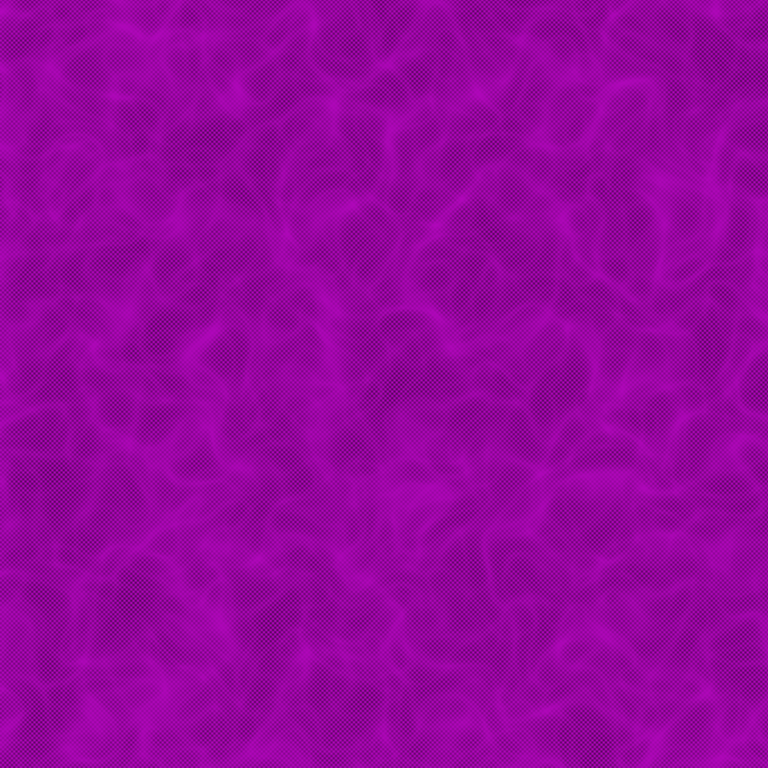
A WebGL 2 fragment shader for this texture:

```glsl
#version 300 es
precision highp float;
// Thin glowing veins on violet, overlaid by a fine screen of dark dots.
// Each vein layer is a narrow glow along the zero lines of gradient noise;
// the dots deepen with the darkness between the veins and vanish on them.

#define VEIN_SCALE 7.0      // coarsest noise cells across the canvas
#define LAYERS 4
#define LACUNARITY 1.5
#define PERSISTENCE 0.76
#define VEIN_WIDTH 0.11     // noise height at which the glow has faded
#define CREASE_SOFTNESS 0.03
#define WARP 0.25           // bending of the veins, in noise cells
#define PEAK 0.69           // brightness on a vein
#define DEPTH 0.18          // darkening away from the veins
#define DOT_COUNT 170.667   // dot columns across the canvas
#define DOT_CONTRAST 1.12
#define TINT vec3(1.0, 0.04, 1.06)

uniform vec2 u_resolution;
out vec4 outColor;

const float TAU = 6.28319;

float hash(vec2 p) {
    vec3 q = fract(vec3(p.xyx) * 0.1031);
    q += dot(q, q.yzx + 33.33);
    return fract((q.x + q.y) * q.z);
}

// Contribution of one lattice corner with a random unit gradient
float corner(vec2 cell, vec2 offset) {
    float angle = TAU * hash(cell);
    return dot(vec2(cos(angle), sin(angle)), offset);
}

float gradientNoise(vec2 p) {
    vec2 i = floor(p), f = fract(p);
    vec2 w = f * f * f * (f * (f * 6.0 - 15.0) + 10.0);
    vec2 e = vec2(1.0, 0.0);
    float low = mix(corner(i, f), corner(i + e, f - e), w.x);
    float high = mix(corner(i + e.yx, f - e.yx), corner(i + e.xx, f - e.xx), w.x);
    return mix(low, high, w.y);
}

// Glow along the zero lines of the noise: 1 on a vein, flat 0 between
float vein(vec2 p) {
    float n = gradientNoise(p);
    float height = sqrt(n * n + CREASE_SOFTNESS * CREASE_SOFTNESS) - CREASE_SOFTNESS;
    return exp(-height / VEIN_WIDTH);
}

// Weighted mean of rotated, ever finer vein layers
float veinNetwork(vec2 p) {
    mat2 turn = mat2(0.8, 0.6, -0.6, 0.8);
    float sum = 0.0, total = 0.0, weight = 1.0;
    for (int k = 0; k < LAYERS; k++) {
        sum += weight * vein(p);
        total += weight;
        weight *= PERSISTENCE;
        p = turn * p * LACUNARITY + vec2(17.3, 41.7);
    }
    return sum / total;
}

// Dot lattice in -1..1, faded out where pixels cannot resolve it
float dotScreen(vec2 uv, float pixel) {
    vec2 wave = cos(TAU * (DOT_COUNT * uv - 1.0 / 6.0));
    return wave.x * wave.y * (1.0 - smoothstep(0.4, 0.6, DOT_COUNT * pixel));
}

void main() {
    float pixel = 1.0 / min(u_resolution.x, u_resolution.y);
    vec2 uv = gl_FragCoord.xy * pixel;

    // Veins
    vec2 p = uv * VEIN_SCALE + 60.0;
    vec2 bend = vec2(gradientNoise(p * 1.6 + 9.4), gradientNoise(p * 1.6 + 83.1));
    float tone = PEAK - DEPTH * (1.0 - veinNetwork(p + WARP * bend));

    // Dark dots
    tone -= DOT_CONTRAST * (PEAK - tone) * dotScreen(uv, pixel);

    outColor = vec4(tone * TINT, 1.0);
}
```
